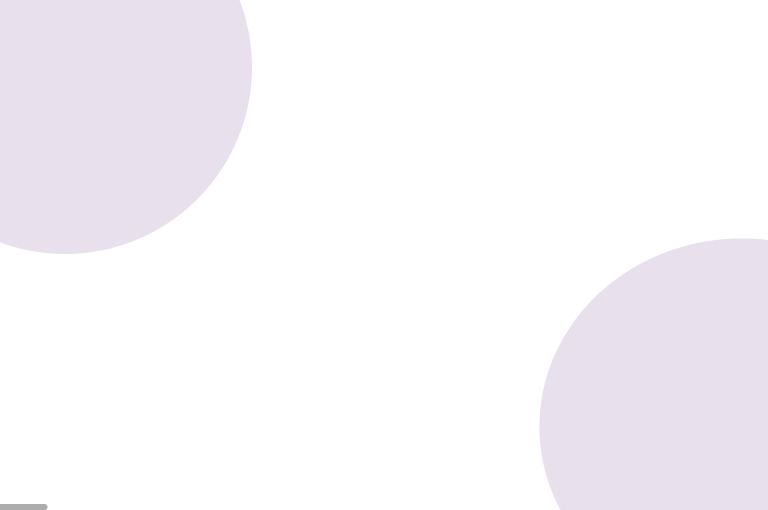
This background is drawn by a WebGL 1 fragment shader. Its source:

```glsl
precision highp float;
// Two pale lilac discs cropped by opposite corners of a white field, with a small grey bar at lower left.

uniform vec2 u_resolution;

// Places and radii are fractions of the canvas width and height.
const vec2 UPPER_CENTER = vec2(0.0846, 0.8681);
const vec2 UPPER_RADII  = vec2(0.2435, 0.3661);
const vec2 LOWER_CENTER = vec2(0.9661, 0.1634);
const vec2 LOWER_RADII  = vec2(0.2637, 0.3691);

// Bar end is a fraction of the width, its radius of the height.
const float BAR_END    = 0.0619;
const float BAR_RADIUS = 0.0059;

const vec3 WHITE = vec3(1.0);
const vec3 LILAC = vec3(0.910, 0.880, 0.930);
const vec3 GREY  = vec3(0.68);

// Approximate signed distance to an ellipse, scaled by its gradient.
float ellipseDistance(vec2 p, vec2 radii) {
  float k = length(p / radii);
  float slope = length(p / (radii * radii));
  return k * (k - 1.0) / max(slope, 1e-4);
}

// Signed distance to a horizontal capsule that runs off the left edge.
float barDistance(vec2 p, float endX, float radius) {
  vec2 offset = vec2(max(p.x - endX + radius, 0.0), p.y - radius);
  return length(offset) - radius;
}

// Antialiased coverage over one pixel.
float coverage(float distance) {
  return clamp(0.5 - distance * u_resolution.y, 0.0, 1.0);
}

void main() {
  // Height units keep distances equal in both directions.
  vec2 canvas = vec2(u_resolution.x / u_resolution.y, 1.0);
  vec2 p = gl_FragCoord.xy / u_resolution.y;

  // Corner discs
  float upper = ellipseDistance(p - UPPER_CENTER * canvas, UPPER_RADII * canvas);
  float lower = ellipseDistance(p - LOWER_CENTER * canvas, LOWER_RADII * canvas);
  vec3 color = mix(WHITE, LILAC, coverage(min(upper, lower)));

  // Bar on the bottom edge
  float bar = barDistance(p, BAR_END * canvas.x, BAR_RADIUS);
  color = mix(color, GREY, coverage(bar));

  gl_FragColor = vec4(color, 1.0);
}
```
